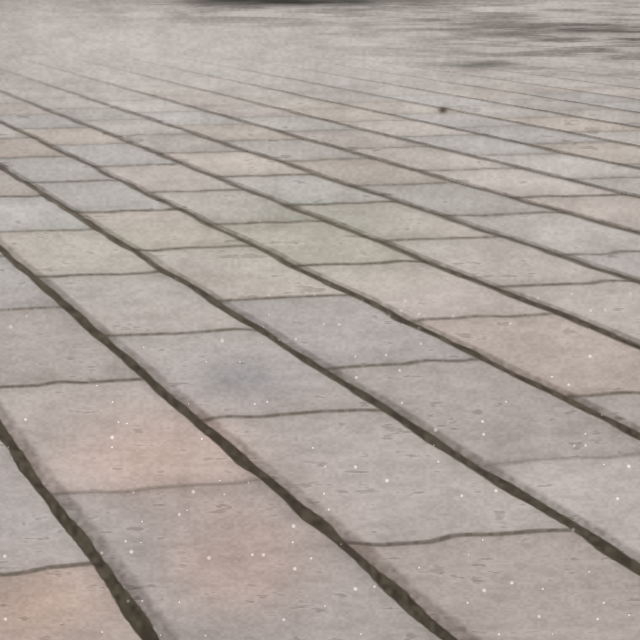
A WebGL 1 fragment shader for this texture:

```glsl
precision highp float;
// Weathered stone paving running to a high horizon in a running bond.
// Canvas points are projected to slab coordinates (row, run); joints, bevels,
// stains and grain are then layered over a softly graded stone colour.
uniform vec2 u_resolution;

float hash(vec2 p) {
  p = fract(p * vec2(0.1031, 0.1137));
  p += dot(p, p.yx + 33.33);
  return fract((p.x + p.y) * p.x * 17.3);
}

float noise(vec2 p) {
  vec2 i = floor(p), f = fract(p);
  f = f * f * (3.0 - 2.0 * f);
  return mix(mix(hash(i), hash(i + vec2(1, 0)), f.x),
             mix(hash(i + vec2(0, 1)), hash(i + vec2(1, 1)), f.x), f.y);
}

float fbm(vec2 p) {
  float sum = 0.0, amp = 0.5;
  for (int i = 0; i < 4; i++) {
    sum += amp * noise(p);
    p = p * 2.03 + 17.7;
    amp *= 0.5;
  }
  return sum / 0.9375;
}

// Soft elliptical spot, 1 at the centre.
float spot(vec2 p, vec2 centre, vec2 radius) {
  vec2 d = (p - centre) / radius;
  return exp(-dot(d, d));
}

// Band of half width w with edge softness e, fading when thinner than e.
float band(float d, float w, float e) {
  return (1.0 - smoothstep(w - e, w + e, abs(d))) * w / (w + 0.35 * e);
}

void main() {
  vec2 p = gl_FragCoord.xy / u_resolution;
  p.y = 1.0 - p.y; // y now runs down from the top edge

  // Perspective: long joints meet at upper left, cross joints far to the right.
  float drop = p.y + 0.065;
  float u = (p.x + 0.521) / drop;
  float far = max(u - 2.04, 0.0);
  float row = (u - 0.705) / 0.445 - 0.27 * far * far / (1.0 + 0.5 * far);
  float depth = 1.302 * (1.0 - p.x / 11.72) / drop - 1.353;
  float run = depth * (2.5 - 0.075 * clamp(depth, 0.0, 3.0));
  row += 0.035 * (noise(vec2(run * 3.0, floor(row + 0.5) * 7.0)) - 0.5);
  float rowId = floor(row);
  run -= 0.46 * (1.0 - mod(rowId, 2.0));
  run += 0.04 * (noise(vec2(row * 6.0, floor(run + 0.5) * 5.0)) - 0.5);
  vec2 slab = vec2(rowId, floor(run)) + 40.0;

  // Stone: paler in the distance, with a tint for each slab.
  vec3 col = mix(vec3(0.745, 0.717, 0.693), vec3(0.705, 0.66, 0.635),
                 smoothstep(0.15, 0.75, p.y));
  float near = smoothstep(0.06, 0.22, p.y);
  col += near * 0.055 * (hash(slab) - 0.5);
  col += near * vec3(0.025, 0.0, -0.02) * (hash(slab + 9.3) - 0.5);

  // Stains: pink near the front, green in the middle, a bluish worn slab.
  float mottle = fbm(p * vec2(9.0, 12.0));
  float pink = spot(p, vec2(0.24, 0.71), vec2(0.13, 0.07))
             + spot(p, vec2(0.38, 0.87), vec2(0.12, 0.10))
             + spot(p, vec2(0.04, 0.95), vec2(0.10, 0.06));
  col += vec3(0.055, 0.008, -0.01) * pink * (0.4 + mottle);
  col += vec3(-0.045, -0.02, -0.04) * spot(p, vec2(0.50, 0.37), vec2(0.17, 0.07));
  col += vec3(-0.03, -0.012, -0.025) * spot(p, vec2(0.14, 0.39), vec2(0.12, 0.05));
  col -= vec3(0.11, 0.09, 0.07) * spot(p, vec2(0.38, 0.59), vec2(0.09, 0.035));
  col += 0.10 * (mottle - 0.5);

  // Grain: blurred smears and fine grit.
  float smear = fbm(p * vec2(28.0, 95.0));
  col += 0.10 * (smear - 0.5);
  col += 0.05 * (noise(p * vec2(190.0, 260.0)) - 0.5);
  col -= 0.10 * smoothstep(0.69, 0.83, smear) * near;

  // Long joints: dark gap, dirty margin and a worn bevel on the right.
  float side = fract(row + 0.5) - 0.5;
  float scale = 0.445 * drop / sqrt(1.0 + u * u);
  float crumble = noise(vec2(run * 7.0, floor(row + 0.5) * 11.0));
  float rough = noise(p * 120.0);
  float gap = (0.018 + 0.024 * crumble + 0.008 * rough) * scale;
  float joint = band(side * scale, gap, 0.0022) * smoothstep(0.07, 0.20, p.y);
  float bevel = smoothstep(0.0, 0.03, side) * (1.0 - smoothstep(0.075, 0.12, side));
  col -= near * bevel * (0.06 + 0.09 * rough);
  col -= near * 0.10 * exp(-abs(side) * 22.0);

  // Cross joints: thin, uneven and partly filled.
  float end = fract(run + 0.5) - 0.5;
  float reach = 0.32 * drop * drop;
  float fill = hash(vec2(rowId, floor(run + 0.5)) + 71.0);
  float filled = 0.3 + 0.45 * fill + 0.35 * smoothstep(0.3, 0.7, rough);
  filled *= mix(1.0, 0.35, step(mod(rowId, 2.0), 0.5) * smoothstep(0.66, 0.72, p.y));
  float cross = band(end * reach, 0.0034 * drop, 0.0022)
              * filled * smoothstep(0.10, 0.32, p.y);
  col -= near * 0.06 * exp(-abs(end) * reach * 130.0);

  vec3 soil = mix(vec3(0.20, 0.175, 0.145), vec3(0.38, 0.35, 0.29), rough * 0.75);
  col = mix(col, soil, clamp(joint * (0.62 + 0.35 * smoothstep(0.15, 0.55, p.y)), 0.0, 1.0));
  col = mix(col, soil + 0.05, clamp(cross, 0.0, 0.9));

  // Distant ground: grey streaks and shadow along the top edge.
  float streak = fbm(p * vec2(9.0, 130.0) + 5.0);
  float shade = spot(p, vec2(0.95, 0.055), vec2(0.34, 0.055))
              + 0.6 * spot(p, vec2(0.45, 0.015), vec2(0.32, 0.025));
  col -= shade * (0.03 + 0.25 * smoothstep(0.35, 0.75, streak));
  float dark = spot(p, vec2(0.46, 0.001), vec2(0.19, 0.008))
             + 0.55 * spot(p, vec2(0.91, 0.048), vec2(0.10, 0.007))
             + 0.35 * spot(p, vec2(0.75, 0.10), vec2(0.06, 0.006));
  col = mix(col, vec3(0.22, 0.21, 0.19), min(dark * (0.4 + streak), 0.9));

  // Pale chips scattered over the near slabs, and one dark pebble.
  vec2 cell = floor(p * 42.0);
  vec2 chip = vec2(hash(cell + 3.1), hash(cell + 8.7)) * 0.6 + 0.2;
  float chipSize = 0.05 + 0.09 * hash(cell + 5.5);
  float pale = 1.0 - smoothstep(chipSize * 0.4, chipSize * 1.4, length(fract(p * 42.0) - chip));
  col += 0.20 * pale * step(0.88, hash(cell + 21.0)) * smoothstep(0.35, 0.65, p.y);
  col = mix(col, vec3(0.27, 0.23, 0.20), 0.85 * spot(p, vec2(0.692, 0.172), vec2(0.007, 0.005)));

  gl_FragColor = vec4(clamp(col, 0.0, 1.0), 1.0);
}
```
